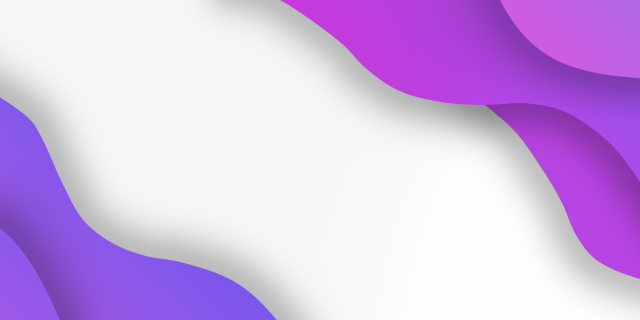
This background is drawn by a Shadertoy shader. Its source:

```glsl
// Layered violet and magenta waves with soft shadows in two corners of a white canvas.
#define SHADOW_STRENGTH 0.24
#define SHADOW_BLUR 0.09
#define PAPER vec3(0.997)
#define MAGENTA vec3(0.81, 0.23, 0.89)
#define ORCHID vec3(0.72, 0.27, 0.89)
#define VIOLET vec3(0.64, 0.31, 0.92)
#define PINK vec3(0.81, 0.36, 0.88)
#define LAVENDER vec3(0.69, 0.41, 0.91)
#define PURPLE vec3(0.61, 0.35, 0.91)
#define INDIGO vec3(0.47, 0.34, 0.93)

const int KNOTS = 12;
const int STEPS = 6;

// Catmull-Rom interpolation between b and c
vec2 spline(vec2 a, vec2 b, vec2 c, vec2 d, float t) {
    return b + 0.5 * t * (c - a + t * (2.0 * a - 5.0 * b + 4.0 * c - d
             + t * (3.0 * (b - c) + d - a)));
}

float segmentDistance(vec2 p, vec2 a, vec2 b) {
    vec2 ab = b - a;
    float t = clamp(dot(p - a, ab) / dot(ab, ab), 0.0, 1.0);
    return length(p - a - ab * t);
}

// Signed distance to a curve running left to right, positive above it.
// Curves descend: left of the start counts as below, right of the end as above.
float curveDistance(vec2 p, vec2 knots[KNOTS]) {
    float nearest = 10.0;
    float side = p.x < knots[0].x ? -1.0 : 1.0;
    vec2 a = knots[0];
    for (int i = 0; i < KNOTS - 1; i++) {
        vec2 before = knots[max(i - 1, 0)];
        vec2 after = knots[min(i + 2, KNOTS - 1)];
        for (int j = 1; j <= STEPS; j++) {
            vec2 b = spline(before, knots[i], knots[i + 1], after, float(j) / float(STEPS));
            nearest = min(nearest, segmentDistance(p, a, b));
            if (a.x <= p.x && p.x < b.x)
                side = (b.x - a.x) * (p.y - a.y) > (b.y - a.y) * (p.x - a.x) ? 1.0 : -1.0;
            a = b;
        }
    }
    return side * nearest;
}

// Distance to a graph from its height difference and slope
float graphDistance(float rise, float slope) {
    return rise / sqrt(1.0 + slope * slope);
}

vec3 gradient(vec3 from, vec3 to, float start, float end, float t) {
    return mix(from, to, clamp((t - start) / (end - start), 0.0, 1.0));
}

// Cast a shadow on what lies below, then paint the shape (d < 0 inside)
void addLayer(inout vec3 color, float d, vec3 fill) {
    float reach = max(d, 0.0) / SHADOW_BLUR;
    float pixel = 1.0 / iResolution.y;
    color *= 1.0 - SHADOW_STRENGTH * exp(-reach * reach);
    color = mix(fill, color, smoothstep(-0.7 * pixel, 0.7 * pixel, d));
}

void mainImage(out vec4 fragColor, in vec2 fragCoord) {
    vec2 p = fragCoord / iResolution.xy * vec2(2.0, 1.0);
    float diagonal = p.x + p.y;
    vec3 color = PAPER;

    // Right side: lower wave
    vec2 lowerWave[KNOTS] = vec2[KNOTS](
        vec2(1.3, 0.84), vec2(1.406, 0.766), vec2(1.516, 0.672), vec2(1.615, 0.583),
        vec2(1.706, 0.453), vec2(1.758, 0.362), vec2(1.797, 0.271), vec2(1.849, 0.2),
        vec2(1.914, 0.159), vec2(2.0, 0.128), vec2(2.1, 0.1), vec2(2.2, 0.08));
    addLayer(color, -curveDistance(p, lowerWave), ORCHID);

    // Right side: broad wave
    vec2 broadWave[KNOTS] = vec2[KNOTS](
        vec2(0.74, 1.045), vec2(0.875, 1.0), vec2(1.055, 0.875), vec2(1.146, 0.784),
        vec2(1.25, 0.715), vec2(1.38, 0.681), vec2(1.516, 0.672), vec2(1.646, 0.677),
        vec2(1.771, 0.648), vec2(1.901, 0.557), vec2(2.0, 0.432), vec2(2.1, 0.27));
    addLayer(color, -curveDistance(p, broadWave),
             gradient(MAGENTA, VIOLET, 1.3, 2.25, p.x + 0.4 * p.y));

    // Right side: corner bowl with an exponential rim
    float rim = 0.253 * exp((1.5625 - p.x) / 0.13);
    addLayer(color, graphDistance(0.747 + rim - p.y, rim / 0.13),
             gradient(PINK, LAVENDER, 2.55, 3.0, diagonal));

    // Left side: broad wave
    vec2 leftWave[KNOTS] = vec2[KNOTS](
        vec2(-0.06, 0.735), vec2(0.078, 0.641), vec2(0.13, 0.57), vec2(0.195, 0.427),
        vec2(0.26, 0.3125), vec2(0.352, 0.24), vec2(0.456, 0.2), vec2(0.56, 0.182),
        vec2(0.69, 0.141), vec2(0.781, 0.086), vec2(0.865, 0.0), vec2(0.95, -0.11));
    addLayer(color, curveDistance(p, leftWave), gradient(PURPLE, INDIGO, 0.3, 0.9, diagonal));

    // Left side: corner mound with a parabolic rim
    float mound = 0.286 - p.x * (0.72 + 4.3 * p.x);
    addLayer(color, graphDistance(p.y - mound, 0.72 + 8.6 * p.x),
             gradient(PURPLE, INDIGO, 0.05, 0.65, diagonal));

    fragColor = vec4(color, 1.0);
}
```
